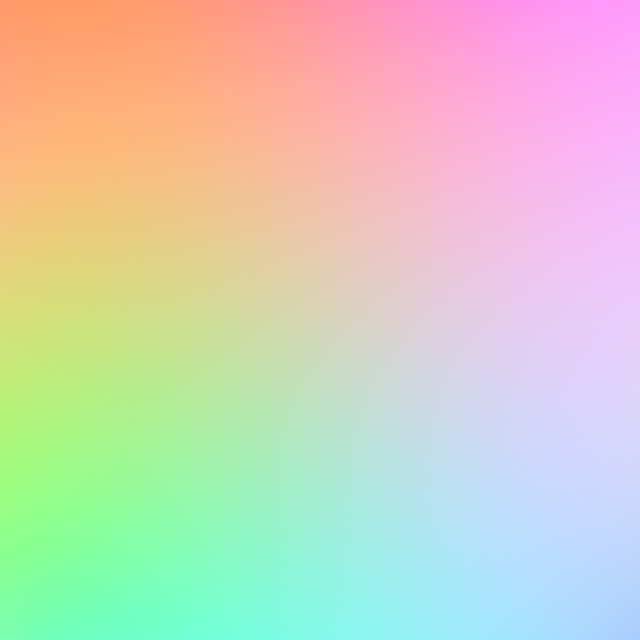
Reproduce this background procedurally as a WebGL 2 fragment shader.

```glsl
#version 300 es
precision highp float;

uniform vec2 u_resolution;
out vec4 fragColor;

// Colour rows, bottom to top; each holds four stops from left to right
const mat4x3 MINT_TO_BLUE = mat4x3(
    0.48, 1.00, 0.70,
    0.45, 1.00, 0.85,
    0.59, 0.94, 0.97,
    0.66, 0.80, 0.99);
const mat4x3 LIME_TO_LAVENDER = mat4x3(
    0.70, 0.96, 0.48,
    0.68, 0.93, 0.65,
    0.78, 0.86, 0.90,
    0.85, 0.84, 0.98);
const mat4x3 SAND_TO_LILAC = mat4x3(
    0.96, 0.77, 0.50,
    0.93, 0.78, 0.56,
    0.95, 0.75, 0.81,
    0.96, 0.75, 0.98);
const mat4x3 ORANGE_TO_PINK = mat4x3(
    1.00, 0.60, 0.41,
    1.00, 0.60, 0.50,
    1.00, 0.57, 0.81,
    1.00, 0.61, 0.98);

// Cubic Lagrange weights for four evenly spaced stops on 0..1
vec4 cubicWeights(float t) {
    float a = 3.0 * t;
    float b = a - 1.0;
    float c = a - 2.0;
    float d = a - 3.0;
    return vec4(-b * c * d / 6.0, a * c * d / 2.0, -a * b * d / 2.0, a * b * c / 6.0);
}

void main() {
    vec2 uv = gl_FragCoord.xy / u_resolution;
    vec4 across = cubicWeights(uv.x);
    vec4 up = cubicWeights(uv.y);

    // Blend along each row, then between the rows
    mat4x3 column = mat4x3(
        MINT_TO_BLUE * across,
        LIME_TO_LAVENDER * across,
        SAND_TO_LILAC * across,
        ORANGE_TO_PINK * across);
    fragColor = vec4(clamp(column * up, 0.0, 1.0), 1.0);
}
```
